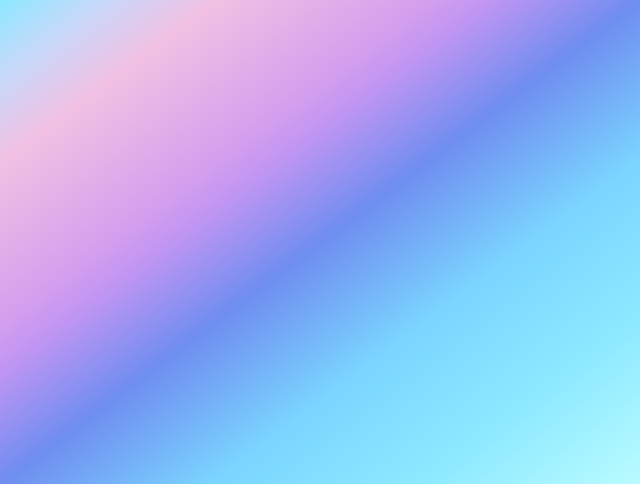
Give the GLSL for this background, as a Shadertoy shader.

```glsl
// Draws a soft diagonal pastel gradient from cyan through pink, violet and blue to pale aqua.

const int STOP_COUNT = 9;

// Stop positions along the diagonal: 0 is the top left corner, 1 the bottom right
const float STOP_AT[STOP_COUNT] = float[](
    0.0, 0.08, 0.17, 0.33, 0.385, 0.5, 0.665, 0.83, 1.0);

const vec3 CYAN     = vec3(0.55, 0.91, 1.00);
const vec3 LAVENDER = vec3(0.78, 0.85, 0.98);
const vec3 PINK     = vec3(0.945, 0.755, 0.89);
const vec3 ORCHID   = vec3(0.84, 0.625, 0.93);
const vec3 VIOLET   = vec3(0.75, 0.585, 0.95);
const vec3 BLUE     = vec3(0.435, 0.555, 0.94);
const vec3 SKY      = vec3(0.48, 0.835, 1.00);
const vec3 AQUA     = vec3(0.555, 0.915, 1.00);
const vec3 PALE     = vec3(0.725, 0.985, 1.00);

const vec3 STOP_COLOR[STOP_COUNT] = vec3[](
    CYAN, LAVENDER, PINK, ORCHID, VIOLET, BLUE, SKY, AQUA, PALE);

// Piecewise linear blend through all stops
vec3 gradient(float t) {
    vec3 color = STOP_COLOR[0];
    for (int i = 1; i < STOP_COUNT; i++) {
        float blend = (t - STOP_AT[i - 1]) / (STOP_AT[i] - STOP_AT[i - 1]);
        color = mix(color, STOP_COLOR[i], clamp(blend, 0.0, 1.0));
    }
    return color;
}

void mainImage(out vec4 fragColor, in vec2 fragCoord) {
    vec2 uv = fragCoord / iResolution.xy;

    // Equal-colour lines run parallel to the rising diagonal of the canvas
    float diagonal = 0.5 * (uv.x + 1.0 - uv.y);
    fragColor = vec4(gradient(diagonal), 1.0);
}
```
